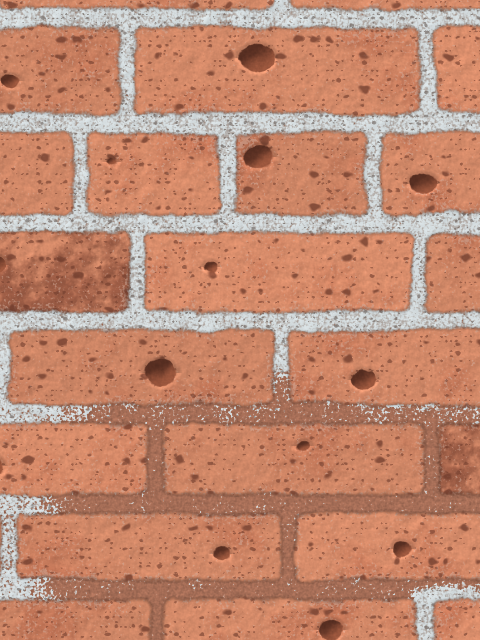
A Shadertoy shader for this texture:

```glsl
// Weathered brick wall: eight courses of worn orange brick in pale, gritty mortar.
// Courses shrink quadratically downward; each has its own joint offset and pitch.
// Gradient noise ragges the edges and adds grain, pits, holes and brown stains.

vec2 hash2(vec2 p) {
    vec3 q = fract(p.xyx * vec3(0.1031, 0.1030, 0.0973));
    q += dot(q, q.yzx + 33.33);
    return fract((q.xx + q.yz) * q.zy);
}

float corner(vec2 cell, vec2 f, vec2 o) {
    return dot(hash2(cell + o) * 2.0 - 1.0, f - o);
}

float gradientNoise(vec2 p) {
    vec2 i = floor(p), f = p - i;
    vec2 s = f * f * f * (f * (f * 6.0 - 15.0) + 10.0);
    return mix(mix(corner(i, f, vec2(0, 0)), corner(i, f, vec2(1, 0)), s.x),
               mix(corner(i, f, vec2(0, 1)), corner(i, f, vec2(1, 1)), s.x), s.y);
}

float fbm(vec2 p) {
    float sum = 0.0, amp = 1.0;
    for (int i = 0; i < 4; i++) {
        sum += amp * gradientNoise(p);
        p = mat2(1.6, 1.2, -1.2, 1.6) * p + 7.3;
        amp *= 0.55;
    }
    return sum;
}

// Height of the joint above a course, measured from the top
float courseEdge(float row) {
    return 0.0286 + 0.166 * row - 0.00286 * row * row;
}

// Scattered small pits, one candidate in each grid cell
float pits(vec2 p, float scale, float chance) {
    vec2 g = p * scale + 0.25 * vec2(gradientNoise(p * scale * 2.0), gradientNoise(p * scale * 2.0 + 31.0));
    vec2 cell = floor(g), h = hash2(cell + scale);
    float radius = 0.08 + 0.16 * h.y;
    float d = length((g - cell - 0.3 - 0.4 * h.yx) * vec2(0.8, 1.1)) - radius;
    return step(h.x, chance) * smoothstep(0.1, -0.08, d);
}

void mainImage(out vec4 fragColor, in vec2 fragCoord) {
    float pixel = 1.0 / iResolution.y;
    vec2 p = fragCoord / iResolution.xy * vec2(0.75, 1.0);
    p.y = 1.0 - p.y;

    // Noise layers shared by brick and mortar
    float broad = fbm(p * 7.0 + 3.0);
    float rough = fbm(p * 38.0);
    float relief = fbm(p * 38.0 + vec2(0.12, 0.16)) - rough;
    float grain = gradientNoise(p * 190.0) + 0.7 * gradientNoise(p * 330.0 + 9.0);

    // Course and brick lookup on slightly warped coordinates
    vec2 w = p + 0.006 * vec2(gradientNoise(p * 9.0), gradientNoise(p * 9.0 + 40.0));
    float row = floor((0.166 - sqrt(0.02756 - 0.01144 * (w.y - 0.0286))) / 0.00572);
    float firstJoint[8] = float[8](-0.013, 0.2, 0.125, 0.214, 0.003, 0.243, 0.013, 0.245);
    float jointPitch[8] = float[8](0.456, 0.469, 0.23, 0.441, 0.435, 0.431, 0.437, 0.42);
    int course = clamp(int(row) + 1, 0, 7);
    float pitch = jointPitch[course], first = firstJoint[course];
    float u = (w.x - first) / pitch;
    float col = floor(u);
    float top = courseEdge(row), bottom = courseEdge(row + 1.0);

    // Rounded brick outline, negative inside, with chipped edges
    vec2 inset = vec2((0.5 - abs(u - col - 0.5)) * pitch, min(w.y - top, bottom - w.y));
    vec2 q = vec2(0.012) - (inset - vec2(0.0115, 0.0145));
    float d = length(max(q, 0.0)) + min(max(q.x, q.y), 0.0) - 0.012;
    d += 0.005 * broad + 0.0045 * rough + 0.0012 * grain;
    float brickMask = smoothstep(0.0012 + pixel, -0.0012 - pixel, d);

    // Brick face: patchy tone, relief, and an occasional darker brick
    float tone = fract(0.31 * float(course) + 0.2 * (col + 1.0));
    vec3 brick = mix(vec3(0.83, 0.54, 0.41), vec3(0.77, 0.46, 0.34), smoothstep(-0.1, 0.7, broad + 0.3 * rough));
    brick *= 0.96 + 0.07 * fract(tone * 7.0);
    float dark = step(0.9, tone);
    brick = mix(brick, vec3(0.61, 0.36, 0.27), dark * smoothstep(-0.5, 0.2, broad + 0.5 * rough));
    brick *= 1.0 + 0.14 * relief + 0.07 * grain;

    // Pale mortar dust near the brick edges and in faint washes
    float dust = smoothstep(0.1, 0.6, grain + 0.4 * rough + 0.45 * broad - 0.15 + 0.35 * smoothstep(-0.018, 0.0, d));
    brick = mix(brick, vec3(0.80, 0.67, 0.61), 0.5 * dust);
    brick *= 1.0 - 0.2 * smoothstep(-0.006, 0.0, d);

    // Small pits on the face
    float pit = max(pits(p, 38.0, 0.16), max(0.8 * pits(p, 75.0, 0.22), 0.7 * pits(p, 130.0, 0.2)));
    brick = mix(brick, vec3(0.43, 0.23, 0.17), 0.75 * pit);

    // One larger hole per brick, lit on its lower lip
    vec2 h = hash2(vec2(col + 11.0, row + 23.0));
    vec2 size = hash2(vec2(row + 5.0, col + 47.0));
    vec2 centre = vec2(first + (col + 0.2 + 0.6 * h.x) * pitch, mix(top, bottom, 0.32 + 0.36 * h.y));
    vec2 v = p - centre;
    float radius = 0.007 + 0.017 * size.x;
    float hole = length(v * vec2(0.85, 1.1)) - radius + 0.005 * rough;
    vec3 hollow = mix(vec3(0.34, 0.18, 0.13), vec3(0.61, 0.34, 0.24), smoothstep(-0.8, 0.9, (v.y + 0.6 * v.x) / radius + 0.5 * rough));
    brick *= 1.0 + 0.12 * smoothstep(0.006, 0.0, abs(hole - 0.002)) * sign(v.y);
    brick = mix(brick, hollow * (1.0 + 0.1 * grain), smoothstep(0.0015, -0.0015, hole));

    // Mortar: pale grit with dark aggregate
    vec3 mortar = mix(vec3(0.68, 0.65, 0.63), vec3(0.84, 0.87, 0.88), smoothstep(-0.55, 0.25, grain + 0.5 * rough));
    mortar *= 1.0 + 0.1 * relief;
    float grit = max(pits(p + 0.4, 85.0, 0.3), pits(p + 0.7, 150.0, 0.25));
    mortar = mix(mortar, vec3(0.43, 0.39, 0.37), 0.65 * grit);

    // Brown stain over the lower joints, sparing the left edge and lower right corner
    float stain = smoothstep(0.54, 0.70, p.y + 0.10 * broad);
    stain *= 1.0 - 0.7 * smoothstep(0.14, 0.03, p.x + 0.05 * broad);
    stain *= 1.0 - smoothstep(0.62, 0.67, p.x) * smoothstep(0.90, 0.94, p.y);
    float cover = smoothstep(-0.25, 0.25, 1.35 * stain - 0.75 - grain - 0.5 * rough - 0.3 * broad);
    mortar = mix(mortar, vec3(0.65, 0.43, 0.34) * (1.0 + 0.18 * grain + 0.1 * relief), cover);
    mortar *= 1.0 - 0.16 * smoothstep(0.005, 0.0, d);

    fragColor = vec4(clamp(mix(mortar, brick, brickMask), 0.0, 1.0), 1.0);
}
```
